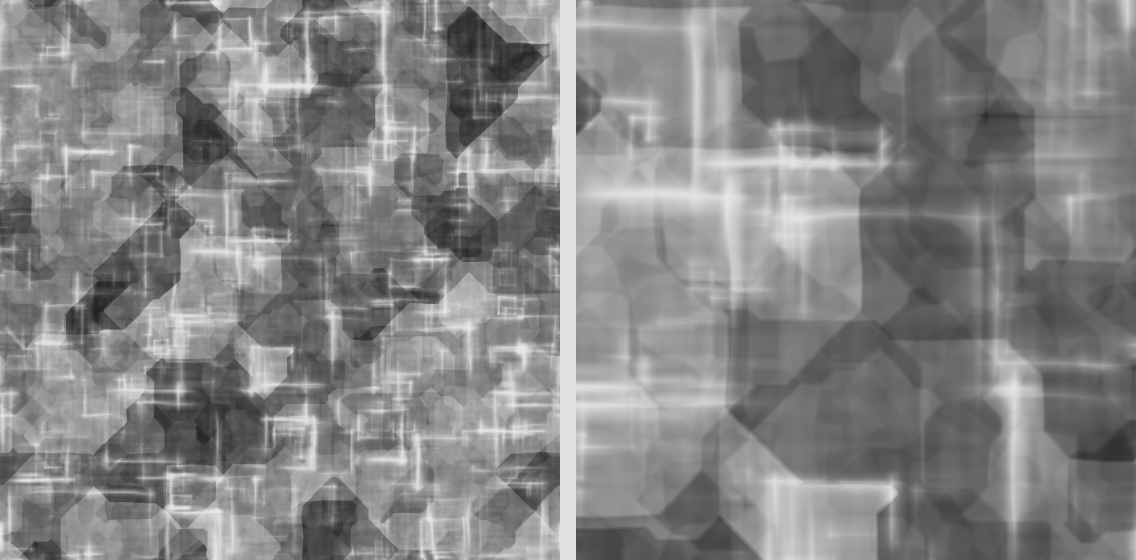
Left: the whole. Right: its middle third, enlarged.
This texture is drawn by a three.js fragment shader. Its source:

```glsl
// Tiling grey patchwork of chamfered plates with glowing, broken square outlines.
varying vec2 vUv;

const float BASE_GREY = 0.415;
const float GLOW_GREY = 0.91;
const float EDGE_SOFTNESS = 0.0022;

// Sine-free hash of a lattice point and a seed.
vec3 hash3(vec2 cell, float seed) {
  vec3 p = fract(vec3(cell, seed + 0.7) * vec3(0.1031, 0.1030, 0.0973));
  p += dot(p, p.yxz + 33.33);
  return fract((p.xxy + p.yxx) * p.zyx);
}

// Value noise that wraps after a whole number of repeats per axis.
float wrapNoise(vec2 uv, vec2 repeats, float seed) {
  vec2 p = uv * repeats;
  vec2 cell = floor(p);
  vec2 f = fract(p);
  f = f * f * (3.0 - 2.0 * f);
  vec2 lo = mod(cell, repeats);
  vec2 hi = mod(cell + 1.0, repeats);
  float bottom = mix(hash3(lo, seed).x, hash3(vec2(hi.x, lo.y), seed).x, f.x);
  float top = mix(hash3(vec2(lo.x, hi.y), seed).x, hash3(hi, seed).x, f.x);
  return mix(bottom, top, f.y);
}

// Flat random tone (-0.5 to 0.5) per cell; roundness 0 gives 45 degree chamfers.
float plates(vec2 uv, float repeats, float roundness, float seed) {
  vec2 p = uv * repeats;
  vec2 cell = floor(p);
  vec2 f = fract(p);
  vec2 nearest = vec2(9.0, 0.0);
  vec2 second = vec2(9.0, 0.0);
  for (int j = -1; j <= 1; j++) {
    for (int i = -1; i <= 1; i++) {
      vec2 offset = vec2(float(i), float(j));
      vec3 h = hash3(mod(cell + offset, repeats), seed);
      vec2 q = abs(f - offset - h.xy);
      float d = mix(max(q.x, q.y), length(q), roundness);
      vec2 candidate = vec2(d, h.z - 0.5);
      if (d < nearest.x) {
        second = nearest;
        nearest = candidate;
      } else if (d < second.x) {
        second = candidate;
      }
    }
  }
  float inside = smoothstep(0.0, EDGE_SOFTNESS * repeats, second.x - nearest.x);
  return mix(0.5 * (nearest.y + second.y), nearest.y, inside);
}

// Glow of scattered square outlines whose sides overshoot the corners.
// sideGain.x scales the upright sides, sideGain.y the level ones.
float outlines(vec2 uv, float repeats, float width, vec2 sideGain, float seed) {
  vec2 p = uv * repeats;
  vec2 cell = floor(p);
  vec2 f = fract(p);
  float glow = 0.0;
  for (int j = -1; j <= 1; j++) {
    for (int i = -1; i <= 1; i++) {
      vec2 offset = vec2(float(i), float(j));
      vec3 h = hash3(mod(cell + offset, repeats), seed);
      vec2 q = abs(f - offset - mix(vec2(0.2), vec2(0.8), h.xy));
      float radius = mix(0.3, 0.48, fract(h.x * 7.0 + h.y * 5.0));
      vec2 e = abs(q - radius) / (repeats * width);
      vec2 reach = 1.0 - smoothstep(vec2(radius), vec2(radius * 1.3), q.yx);
      vec2 sides = (1.1 * exp(-e) + 0.22 * exp(-0.25 * e)) * reach;
      glow += h.z * dot(sides, sideGain);
    }
  }
  return glow;
}

// Overlapping plates from broad to fine.
float plateTone(vec2 uv) {
  float tone = 0.28 * plates(uv, 6.0, 0.0, 1.0);
  tone += 0.22 * plates(uv, 10.0, 0.0, 2.0);
  tone += 0.13 * plates(uv, 17.0, 0.1, 3.0);
  tone += 0.08 * plates(uv, 29.0, 0.4, 4.0);
  tone += 0.05 * plates(uv, 53.0, 0.7, 5.0);
  return BASE_GREY + tone;
}

// Fine threads running up (x) and across (y).
vec2 threads(vec2 uv, float fine, float coarse, float seed) {
  return vec2(wrapNoise(uv, vec2(fine, coarse), seed),
              wrapNoise(uv, vec2(coarse, fine), seed + 1.0));
}

void main() {
  // Slight wobble of all edges
  vec2 uv = vUv + 0.004 * (threads(vUv, 26.0, 26.0, 11.0) - 0.5);

  // Plates with thread and speckle texture
  float grey = plateTone(uv);
  vec2 weave = threads(vUv, 170.0, 18.0, 21.0);
  float speckle = wrapNoise(vUv, vec2(110.0), 23.0);
  grey += 0.035 * (weave.x + weave.y - 1.0) + 0.03 * (speckle - 0.5);

  // Broken bright outlines, stronger on light plates
  float broken = smoothstep(0.3, 0.85, wrapNoise(vUv, vec2(13.0), 31.0));
  float brokenFine = smoothstep(0.35, 0.85, wrapNoise(vUv, vec2(22.0), 32.0));
  vec2 gain = (0.25 + 1.2 * weave) * mix(0.5, 1.4, smoothstep(0.3, 0.55, grey));
  float glow = 2.1 * outlines(uv, 7.0, 0.0031, gain * broken, 41.0);
  glow += 1.2 * outlines(uv, 13.0, 0.0023, gain * brokenFine, 42.0);
  glow += 0.7 * outlines(uv, 27.0, 0.0016, gain * broken * brokenFine, 43.0);

  // Faint dark seams under the glow
  grey -= 0.13 * outlines(uv, 9.0, 0.0018, weave * brokenFine, 51.0);
  grey = mix(max(grey, 0.14), GLOW_GREY, 1.0 - exp(-glow));
  gl_FragColor = vec4(vec3(grey), 1.0);
}
```
